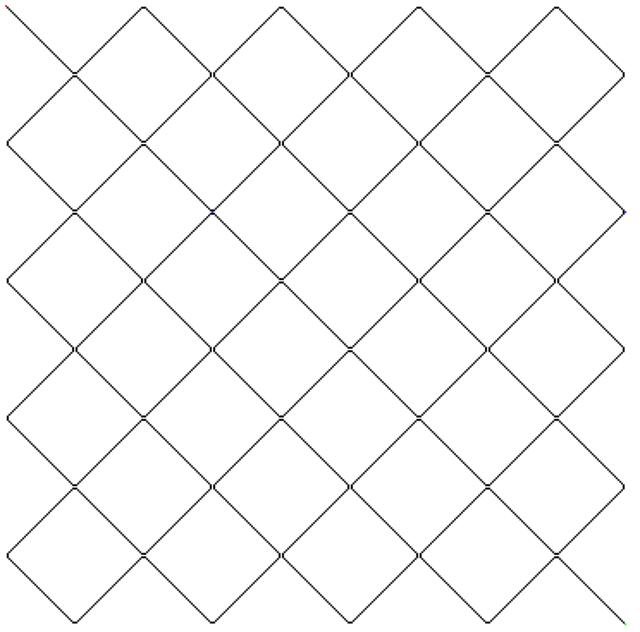
Reproduce this pattern procedurally as a WebGL 1 fragment shader.

```glsl
precision highp float;

uniform vec2 u_resolution;

// Layout, in fine steps; strands are chains of one-step beads
const vec2 CANVAS_STEPS = vec2(372.0, 368.0);
const vec2 MARGIN = vec2(3.5, 3.5);
const float CELL_STEPS = 40.0;
const float CELLS = 9.0;
const float GAP = 1.0;

const vec3 PAPER = vec3(1.0);
const vec3 INK = vec3(0.0);
const vec3 START_RED = vec3(1.0, 0.0, 0.0);
const vec3 END_GREEN = vec3(0.0, 1.0, 0.0);
const vec3 MARK_BLUE = vec3(0.0, 0.0, 1.0);

// Nearest grid node whose column and row add up to an even number
vec2 nearestNode(vec2 g) {
  vec2 cell = clamp(floor(g), 0.0, CELLS - 1.0);
  vec2 f = g - cell;
  if (mod(cell.x + cell.y, 2.0) < 0.5) {
    return cell + step(1.0, f.x + f.y);
  }
  return cell + (f.x > f.y ? vec2(1.0, 0.0) : vec2(0.0, 1.0));
}

// True where the strands turn away sideways, false where they turn up and down
bool turnsSideways(vec2 node) {
  vec2 fromCentre = abs(node - 0.5 * CELLS);
  if (fromCentre.x > 4.0) return true;
  if (fromCentre.y > 4.0) return false;
  // The turns are the same after half a rotation of the grid
  vec2 n = node.y > 0.5 * CELLS ? CELLS - node : node;
  if (n.y < 2.5) return abs(n.x - 0.5 * CELLS) < 2.0;
  return n.y > 3.5 && abs(n.x - 4.0) > 0.5;
}

// Soft square bead, fading to nothing one step from its centre
float bead(vec2 offset) {
  vec2 d = min(abs(offset), 1.0);
  vec2 w = 1.0 + d * d * (1.5 * d - 2.5);
  return w.x * w.y;
}

// Bead centred on a node
float nodeBead(vec2 g, vec2 node) {
  return bead((g - node) * CELL_STEPS);
}

// Ink of the diagonal strands and their flat turns
float strandInk(vec2 g) {
  vec2 node = nearestNode(g);
  vec2 q = abs(g - node) * CELL_STEPS;
  if (turnsSideways(node)) q = q.yx;
  vec2 fromCentre = abs(node - 0.5 * CELLS);
  bool corner = min(fromCentre.x, fromCentre.y) > 4.0;
  float first = corner ? 0.0 : GAP;

  // The two beads nearest along the diagonal
  float k = floor(0.5 * (q.x + q.y));
  float ink = step(first, k) * bead(q - k);
  ink += step(first, k + 1.0) * bead(q - k - 1.0);

  // Middle bead of the turn
  if (!corner) ink += bead(q - vec2(0.0, GAP));
  return min(ink, 1.0);
}

void main() {
  vec2 uv = gl_FragCoord.xy / u_resolution;
  vec2 g = (vec2(uv.x, 1.0 - uv.y) * CANVAS_STEPS - MARGIN) / CELL_STEPS;

  // Strands, kept inside the grid
  vec2 fromCentre = abs(g - 0.5 * CELLS);
  float inside = step(max(fromCentre.x, fromCentre.y), 0.5 * CELLS);
  vec3 colour = mix(PAPER, INK, inside * strandInk(g));

  // Path ends and marked nodes
  colour = mix(colour, START_RED, nodeBead(g, vec2(0.0)));
  colour = mix(colour, END_GREEN, nodeBead(g, vec2(CELLS)));
  float marks = max(nodeBead(g, vec2(3.0)), nodeBead(g, vec2(CELLS, 3.0)));
  colour = mix(colour, MARK_BLUE, marks);

  gl_FragColor = vec4(colour, 1.0);
}
```
